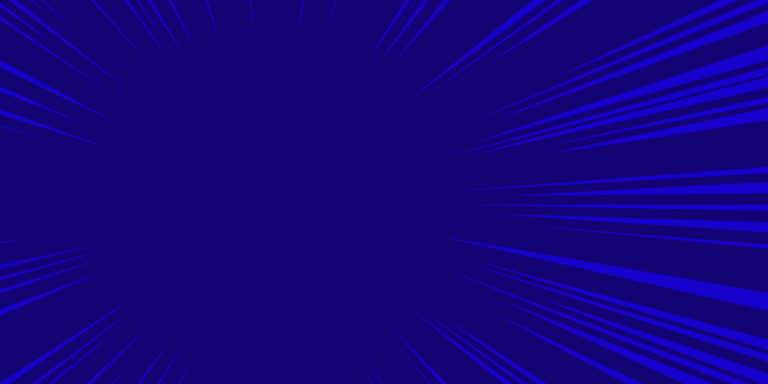
Write a WebGL 2 fragment shader that draws this background.

```glsl
#version 300 es
precision highp float;

uniform vec2 u_resolution;
out vec4 fragColor;

const float TAU = 6.28318531;
const float RAY_COUNT = 90.0;

float hash(float n) {
    return fract(sin(n * 12.9898 + 4.1) * 43758.5453);
}

// Slow sway of the ray directions around the circle
float drift(float angle) {
    return -0.014 + 0.0157 * cos(9.0 * angle - 0.94);
}

// Coverage of one ring of tapered rays, widening outward from their tips
float rayRing(vec2 p, float shift, float seed, float spread, float density, float pixel) {
    float radius = length(p);
    float angle = atan(p.y, p.x);
    float cell = floor(angle / TAU * RAY_COUNT - shift + 0.5);
    float coverage = 0.0;

    for (int i = -1; i <= 1; i++) {
        float id = cell + float(i);
        float key = mod(id, RAY_COUNT) + seed;
        float direction = (id + shift) * TAU / RAY_COUNT;

        // Layered sines open the regular gaps, the hash thins the rest
        float rhythm = cos(20.0 * direction) + cos(30.0 * direction);
        float present = step(-1.2, rhythm) * step(hash(key + 7.3), density);
        // Quiet wedge on the left
        present *= step(0.165, abs(mod(direction, TAU) - 3.115));

        direction += drift(direction) + 0.012 * (hash(key + 31.7) - 0.5);
        float tip = 0.43 + 0.42 * pow(hash(key + 57.1), 3.0);
        float slope = spread * mix(0.5, 1.0, hash(key + 83.9));
        float halfWidth = slope * (radius - tip);
        float across = abs(radius * sin(angle - direction));

        float ray = clamp((halfWidth - across) / pixel + 0.5, 0.0, 1.0);
        ray *= clamp(2.0 * halfWidth / pixel, 0.0, 1.0);
        coverage = max(coverage, ray * present);
    }
    return coverage;
}

void main() {
    float pixel = 1.0 / u_resolution.y;
    vec2 p = gl_FragCoord.xy * pixel;
    p.x -= 0.358 * u_resolution.x * pixel;
    p.y -= 0.471;

    // Broad rays, then slim ones between them
    float rays = rayRing(p, 0.5, 0.0, 0.028, 0.95, pixel);
    rays = max(rays, rayRing(p, 1.0, 140.0, 0.014, 0.6, pixel));

    vec3 indigo = vec3(0.08, 0.015, 0.45);
    vec3 brightBlue = vec3(0.09, 0.0, 0.80);
    fragColor = vec4(mix(indigo, brightBlue, rays), 1.0);
}
```
